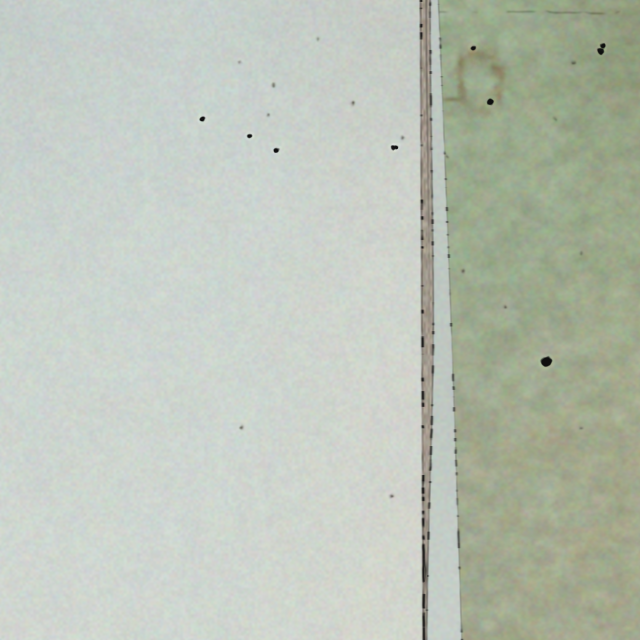
This texture is drawn by a WebGL 2 fragment shader. Its source:

```glsl
#version 300 es
precision highp float;
// Pale painted board beside a mottled green wall, split by a dirty tapering seam with specks and a stain.
#define PAPER vec3(0.800, 0.832, 0.812)
#define STRIP vec3(0.745, 0.780, 0.755)
#define WALL vec3(0.632, 0.662, 0.565)
#define OCHRE vec3(0.640, 0.610, 0.450)
#define RUST vec3(0.500, 0.410, 0.270)
#define SEAM vec3(0.640, 0.605, 0.555)
#define INK vec3(0.060, 0.060, 0.060)
#define GRAIN 0.040
#define MOTTLE 0.100

uniform vec2 u_resolution;
out vec4 fragColor;

float hash(vec2 p) {
  vec3 q = fract(vec3(p.xyx) * 0.1031);
  q += dot(q, q.yzx + 33.33);
  return fract((q.x + q.y) * q.z);
}

float noise(vec2 p) {
  vec2 i = floor(p), f = fract(p);
  f = f * f * (3.0 - 2.0 * f);
  return mix(mix(hash(i), hash(i + vec2(1, 0)), f.x),
             mix(hash(i + vec2(0, 1)), hash(i + vec2(1, 1)), f.x), f.y);
}

float fbm(vec2 p) {
  float sum = 0.0, amp = 0.5;
  for (int i = 0; i < 4; i++) {
    sum += amp * noise(p);
    p = p * 2.03 + 17.3;
    amp *= 0.5;
  }
  return sum / 0.9375;
}

// Coloured grain centred on zero
vec3 chroma(vec2 p) {
  return vec3(noise(p), noise(p + 71.7), noise(p + 143.1)) - 0.5;
}

float blob(vec2 p, vec2 centre, vec2 size) {
  vec2 d = (p - centre) / size;
  return exp(-dot(d, d));
}

// Soft vertical stroke of a given half width
float stroke(float d, float halfWidth, float soft) {
  return 1.0 - smoothstep(halfWidth - soft, halfWidth + soft, abs(d));
}

// Irregular dirt along a line: noise above a threshold set by the density
float dirtLine(float d, float y, float density, float seed) {
  float grit = 0.65 * noise(vec2(y * 150.0, seed)) + 0.35 * noise(vec2(y * 47.0, seed + 8.5));
  float jitter = 0.0012 * (noise(vec2(y * 110.0, seed + 3.5)) - 0.5);
  float amount = smoothstep(0.95 - density, 1.15 - density, grit);
  return amount * exp(-pow((d - jitter) / 0.0022, 2.0));
}

vec3 paper(vec2 p) {
  vec3 c = PAPER + vec3(0.020, 0.010, 0.000) * (0.55 - p.y);
  c += vec3(0.010, -0.005, -0.014) * smoothstep(0.3, 0.66, p.x);
  c -= 0.030 * smoothstep(0.6, 1.0, p.y) * smoothstep(0.1, 0.66, p.x);
  c -= 0.025 * blob(p, vec2(0.0, 1.0), vec2(0.25, 0.3));
  c += 0.018 * (fbm(p * 14.0) - 0.5) + 0.020 * chroma(p * 70.0);
  return c + GRAIN * (chroma(p * 190.0) + 0.5 * (noise(p * 240.0) - 0.5));
}

vec3 wall(vec2 p) {
  vec3 c = WALL + MOTTLE * (fbm(p * vec2(34.0, 46.0)) - 0.5);
  c += vec3(-0.022, 0.004, -0.008) * smoothstep(0.25, 0.65, p.y);
  c += vec3(0.012, 0.0, -0.006) * smoothstep(0.78, 1.0, p.x);
  c -= 0.065 * blob(p, vec2(1.02, 1.0), vec2(0.16, 0.3));
  float patches = 0.5 * smoothstep(0.50, 0.72, fbm(p * 24.0 + 9.0)) * smoothstep(0.55, 0.2, p.y);
  const vec2 STAINS[5] = vec2[5](vec2(0.746, 0.320), vec2(0.842, 0.312),
    vec2(0.800, 0.187), vec2(0.908, 0.125), vec2(0.960, 0.240));
  for (int i = 0; i < 5; i++) patches += blob(p, STAINS[i], vec2(0.018, 0.022)) * noise(p * 55.0);
  c = mix(c, OCHRE, 0.45 * min(patches, 1.0));
  // Faint horizontal crack near the top
  float crack = exp(-pow((p.y - 0.981 - 0.005 * (noise(p.xx * 40.0) - 0.5)) / 0.0022, 2.0));
  c -= 0.11 * crack * smoothstep(0.3, 0.8, noise(p.xx * 45.0 + 3.0));
  // Broken rusty ring
  vec2 q = (p - vec2(0.751, 0.873)) / vec2(0.034, 0.050);
  float ring = exp(-pow((length(q) - 0.9 + 0.5 * (fbm(p * 50.0) - 0.5)) / 0.24, 2.0));
  c = mix(c, RUST, ring * (0.12 + 0.48 * noise(p * 60.0)));
  float scabs = blob(p, vec2(0.720, 0.904), vec2(0.006, 0.011))
              + blob(p, vec2(0.776, 0.894), vec2(0.013, 0.005))
              + blob(p, vec2(0.705, 0.845), vec2(0.012, 0.004));
  c = mix(c, RUST * 0.8, 0.6 * min(scabs, 1.0) * (0.5 + 0.5 * noise(p * 120.0)));
  return c + GRAIN * chroma(p * 190.0) + 0.045 * chroma(p * 100.0);
}

void main() {
  vec2 p = gl_FragCoord.xy / u_resolution;
  float soft = max(0.0016, 0.8 / min(u_resolution.x, u_resolution.y));

  // Slightly leaning edges: board, seam, strip
  float seamLeft = 0.6615 - 0.0045 * p.y;
  float seamRight = 0.667 + 0.010 * smoothstep(0.0, 0.5, p.y) - 0.005 * smoothstep(0.5, 1.0, p.y);
  float stripEdge = 0.7214 - 0.0300 * p.y - 0.0065 * p.y * p.y;
  float toLeft = p.x - seamLeft, toRight = p.x - seamRight, toStrip = p.x - stripEdge;

  vec3 strip = STRIP + 0.03 * smoothstep(0.4, 0.0, p.y) + GRAIN * chroma(p * 190.0);
  vec3 seam = SEAM + 0.12 * (noise(p * vec2(300.0, 120.0)) - 0.5) + GRAIN * chroma(p * 190.0);
  vec3 c = mix(paper(p), seam, smoothstep(-soft, soft, toLeft));
  c = mix(c, strip, smoothstep(-soft, soft, toRight));
  c = mix(c, wall(p), smoothstep(-soft, soft, toStrip));

  // Dirty lines, heaviest towards the foot of the seam
  float wear = noise(vec2(p.y * 70.0, 4.0));
  float low = smoothstep(0.65, 0.1, p.y);
  c = mix(c, vec3(0.33, 0.29, 0.27), stroke(toLeft, 0.0016, soft) * (0.25 + 0.4 * wear));
  c = mix(c, vec3(0.36, 0.35, 0.33), stroke(toRight, 0.0014, soft) * (0.3 + 0.4 * wear));
  c = mix(c, vec3(0.38, 0.35, 0.33), stroke(toRight + 0.006, 0.0014, soft) * 0.6 * smoothstep(0.4, 0.9, p.y));
  c = mix(c, vec3(0.42, 0.43, 0.39), stroke(toStrip, 0.0012, soft) * (0.15 + 0.4 * wear));
  float dirt = dirtLine(toLeft - 0.001, p.y, 0.34 + 0.24 * low, 2.0);
  dirt = max(dirt, 0.70 * dirtLine(toRight, p.y, 0.38, 13.0));
  dirt = max(dirt, 0.60 * dirtLine(toStrip, p.y, 0.38, 29.0));
  dirt = max(dirt, 0.9 * blob(p, vec2(0.664, 0.105), vec2(0.0035, 0.022)) * (0.4 + 0.6 * wear));
  c = mix(c, INK, 0.88 * dirt);

  // Bold specks (centre, radius), then small faint ones
  const vec3 SPECKS[10] = vec3[10](vec3(0.316, 0.814, 0.0040), vec3(0.390, 0.787, 0.0030),
    vec3(0.432, 0.765, 0.0038), vec3(0.614, 0.769, 0.0034), vec3(0.619, 0.770, 0.0032),
    vec3(0.854, 0.435, 0.0080), vec3(0.767, 0.841, 0.0054), vec3(0.938, 0.920, 0.0048),
    vec3(0.942, 0.928, 0.0036), vec3(0.739, 0.925, 0.0034));
  vec2 ragged = p + 0.0025 * chroma(p * 160.0).xy;
  for (int i = 0; i < 10; i++) {
    float d = length(ragged - SPECKS[i].xy) - SPECKS[i].z;
    c += 0.025 * exp(-pow((d - 0.003) / 0.002, 2.0));
    c = mix(c, INK, 1.0 - smoothstep(-soft, soft, d));
  }
  const vec2 FAINT[15] = vec2[15](vec2(0.497, 0.939), vec2(0.419, 0.820), vec2(0.428, 0.867),
    vec2(0.551, 0.839), vec2(0.867, 0.814), vec2(0.699, 0.755), vec2(0.723, 0.577), vec2(0.908, 0.604),
    vec2(0.789, 0.521), vec2(0.908, 0.331), vec2(0.896, 0.902), vec2(0.378, 0.332), vec2(0.375, 0.902),
    vec2(0.630, 0.785), vec2(0.612, 0.225));
  for (int i = 0; i < 15; i++) {
    float strength = 0.35 + 0.35 * hash(FAINT[i] * 977.0);
    c = mix(c, vec3(0.26, 0.24, 0.21), strength * blob(ragged, FAINT[i], vec2(0.0030)));
  }
  fragColor = vec4(clamp(c, 0.0, 1.0), 1.0);
}
```
